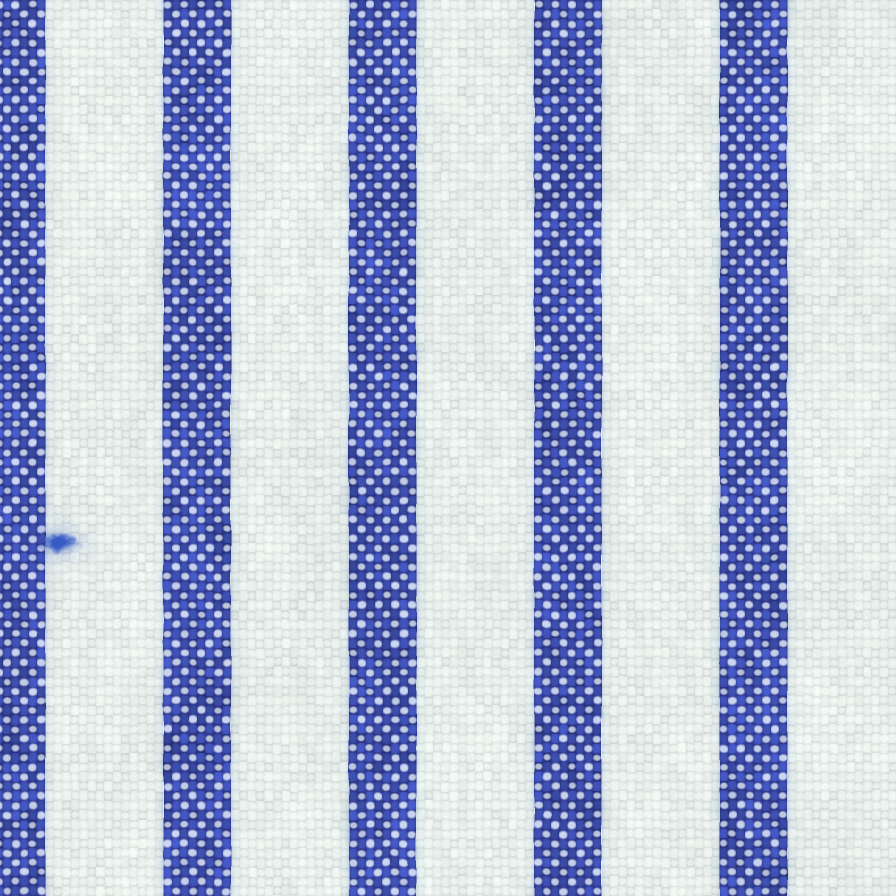
Reproduce this texture procedurally as a Shadertoy shader.

```glsl
const float STRIPE_PERIOD = 0.207;
const float STRIPE_START = -0.0247;      // left edge of the first stripe
const float THREADS_PER_PERIOD = 22.0;   // even, so every stripe weaves alike
const float THREADS_PER_STRIPE = 8.0;
const float WEFT_ROWS = 94.0;
const float THREAD_WANDER = 0.22;        // in threads
const float DYE_BLEED = 0.0045;
const vec2 WEFT_DOT_SIZE = vec2(0.60, 0.46);
const vec2 STAIN_CENTER = vec2(0.066, 0.394);
const vec3 BLUE_DEEP = vec3(0.14, 0.18, 0.50);
const vec3 BLUE_LIT = vec3(0.25, 0.32, 0.71);
const vec3 WEFT_IN_STRIPE = vec3(0.76, 0.80, 0.90);
const vec3 WHITE_GAP = vec3(0.79, 0.83, 0.83);
const vec3 WHITE_LIT = vec3(0.93, 0.955, 0.935);
const vec3 BLEED_TINT = vec3(0.76, 0.82, 0.95);
const vec3 STAIN_BLUE = vec3(0.22, 0.36, 0.78);

float hash(vec2 p) {
    p = fract(p * vec2(0.1031, 0.1197));
    p += dot(p, p.yx + 33.33);
    return fract((p.x + p.y) * p.x * 17.0);
}

float noise(vec2 p) {
    vec2 cell = floor(p), f = fract(p);
    f = f * f * (3.0 - 2.0 * f);
    return mix(mix(hash(cell), hash(cell + vec2(1, 0)), f.x),
               mix(hash(cell + vec2(0, 1)), hash(cell + vec2(1, 1)), f.x), f.y);
}

float fbm(vec2 p) {
    return 0.55 * noise(p) + 0.3 * noise(p * 2.1 + 7.0) + 0.15 * noise(p * 4.3 + 19.0);
}

// Plain weave: odd cells show the weft, even cells the warp
vec3 weave(vec2 uv) {
    vec2 p = vec2((uv.x - STRIPE_START) * THREADS_PER_PERIOD / STRIPE_PERIOD,
                  uv.y * WEFT_ROWS);
    p += THREAD_WANDER * (vec2(noise(p * 0.45 + 40.0), noise(p * 0.45 + 90.0)) - 0.5);
    vec2 cell = floor(p), f = fract(p) - 0.5;
    bool isStripe = mod(cell.x, THREADS_PER_PERIOD) < THREADS_PER_STRIPE;
    bool weftOnTop = mod(cell.x + cell.y, 2.0) > 0.5;

    float tone = hash(cell + 50.0) - 0.5;
    float slub = noise(vec2(cell.x * 0.7, p.y * 0.12)) - 0.5;
    float dot_ = 1.0 - smoothstep(0.5, 1.1, length(f / (WEFT_DOT_SIZE * (1.0 + 0.25 * tone))));
    float roundness = 1.0 - smoothstep(0.25, 0.75, length(f * vec2(1.0, 0.85)));

    if (isStripe) {
        vec3 warp = mix(BLUE_DEEP, BLUE_LIT, weftOnTop ? 0.25 : 0.2 + 0.8 * roundness);
        warp *= 1.0 + 0.22 * tone + 0.14 * slub;
        return weftOnTop ? mix(warp, WEFT_IN_STRIPE * (1.0 + 0.12 * tone), dot_) : warp;
    }
    float lit = weftOnTop ? 0.35 + 0.65 * dot_ : 0.5 + 0.5 * roundness;
    return mix(WHITE_GAP, WHITE_LIT, lit) * (1.0 + 0.035 * tone + 0.025 * slub);
}

// Pale dye spreading from the stripe edges into the white
float bleed(vec2 uv) {
    float stripeWidth = STRIPE_PERIOD * THREADS_PER_STRIPE / THREADS_PER_PERIOD;
    float x = mod(uv.x - STRIPE_START - 0.5 * stripeWidth + 0.5 * STRIPE_PERIOD, STRIPE_PERIOD);
    float outside = abs(x - 0.5 * STRIPE_PERIOD) - 0.5 * stripeWidth;
    return step(0.0, outside) * exp(-outside / DYE_BLEED) * (0.3 + 0.5 * noise(uv * 60.0));
}

// One ragged ink spot with a faint halo
float stain(vec2 uv) {
    vec2 q = uv - STAIN_CENTER;
    float ragged = fbm(uv * 110.0);
    float core = 1.0 - smoothstep(0.3, 1.1, length(q / vec2(0.022, 0.013)) + 0.9 * (ragged - 0.5));
    float halo = exp(-dot(q / vec2(0.030, 0.019), q / vec2(0.030, 0.019))) * ragged;
    return clamp(0.85 * core + 0.4 * halo, 0.0, 1.0);
}

void mainImage(out vec4 fragColor, in vec2 fragCoord) {
    // Four samples per pixel smooth the fine threads
    vec3 color = vec3(0.0);
    for (int i = 0; i < 4; i++) {
        vec2 offset = vec2(i % 2, i / 2) * 0.5 - 0.25;
        color += 0.25 * weave((fragCoord + offset) / iResolution.xy);
    }
    vec2 uv = fragCoord / iResolution.xy;
    color *= mix(vec3(1.0), BLEED_TINT, bleed(uv));
    color = mix(color, min(color, STAIN_BLUE), stain(uv));

    // Broad uneven fading and fine fibre grain
    color *= 1.0 + 0.03 * (fbm(uv * 6.0) - 0.5) + 0.03 * (noise(uv * 330.0) - 0.5);
    fragColor = vec4(clamp(color, 0.0, 1.0), 1.0);
}
```
